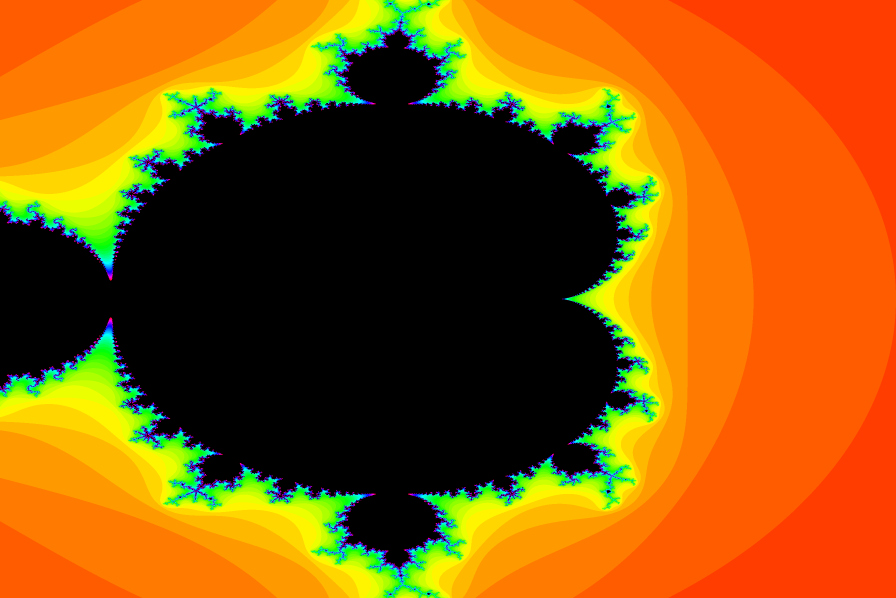
Write a WebGL 2 fragment shader that draws this background.

```glsl
#version 300 es
precision highp float;

// Mandelbrot set stretched over the square from -1 to 1 on both axes.
// Each point iterates z = z*z + c; the escape count picks a hue on one full
// colour wheel, and points that never escape stay black. 3x3 supersampled.

uniform vec2 u_resolution;
out vec4 fragColor;

const int MAX_STEPS = 50;

// Fully saturated colour wheel, hue in 0..1
vec3 hueToRgb(float hue) {
    return clamp(abs(mod(hue * 6.0 + vec3(0.0, 4.0, 2.0), 6.0) - 3.0) - 1.0, 0.0, 1.0);
}

// Banded escape-time colour of the point c
vec3 escapeColor(vec2 c) {
    vec2 z = vec2(0.0);
    for (int n = 1; n < MAX_STEPS; n++) {
        z = vec2(z.x * z.x - z.y * z.y, 2.0 * z.x * z.y) + c;
        if (dot(z, z) > 4.0) return hueToRgb(float(n) / float(MAX_STEPS));
    }
    return vec3(0.0);
}

void main() {
    // Average a grid of samples inside the pixel to smooth the edges
    const int GRID = 3;
    vec3 total = vec3(0.0);
    for (int j = 0; j < GRID; j++) {
        for (int i = 0; i < GRID; i++) {
            vec2 offset = (vec2(i, j) + 0.5) / float(GRID) - 0.5;
            vec2 uv = (gl_FragCoord.xy + offset) / u_resolution;
            total += escapeColor(uv * 2.0 - 1.0);
        }
    }
    fragColor = vec4(total / float(GRID * GRID), 1.0);
}
```
